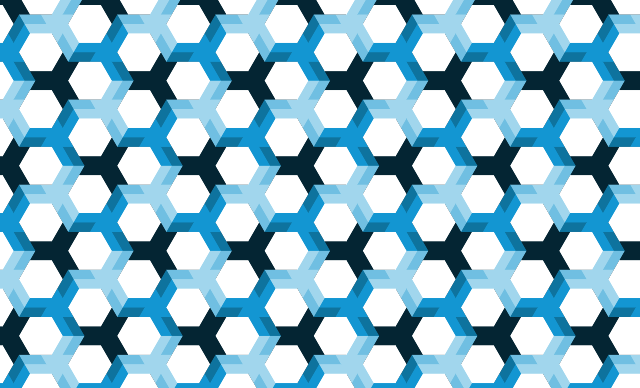
Write a WebGL 1 fragment shader that draws this pattern.

```glsl
precision highp float;
// Interlocking three-armed stars in navy, blue and pale blue around white hexagons.

uniform vec2 u_resolution;

const float SQRT3 = 1.7320508;

// Signed distance to a flat-topped hexagon with apothem 1/3.
float hexagon(vec2 p) {
  p = abs(p);
  return max(p.y, dot(p, vec2(0.5 * SQRT3, 0.5))) - 1.0 / 3.0;
}

// Nearest point of the triangular lattice: xy position, z = 1 on offset columns.
vec3 nearestJoint(vec2 p) {
  vec2 period = vec2(SQRT3, 1.0);
  vec2 even = period * floor(p / period + 0.5);
  vec2 odd = period * (floor(p / period) + 0.5);
  return distance(p, even) < distance(p, odd) ? vec3(even, 0.0) : vec3(odd, 1.0);
}

void main() {
  // One unit is the vertical spacing of the hexagons.
  float scale = 11.285;
  vec2 p = (gl_FragCoord.xy / u_resolution.x - vec2(0.0383, 0.4802)) * scale;
  float halfPixel = 0.5 * scale / u_resolution.x;

  // Turn each joint by a multiple of 120 degrees so its navy arm lies along +x.
  vec3 joint = nearestJoint(p);
  float turn = floor(mod(joint.y + 1.5 * joint.z + 0.5, 3.0));
  float angle = turn * 2.0943951;
  vec2 local = p - joint.xy;
  vec2 axis = vec2(cos(angle), sin(angle));
  vec2 q = vec2(dot(local, axis), dot(local, vec2(-axis.y, axis.x)));

  // Blue and pale arms mirror each other across the navy axis.
  float side = smoothstep(-halfPixel, halfPixel, q.y);
  vec3 face = mix(vec3(0.63, 0.84, 0.93), vec3(0.075, 0.59, 0.825), side);
  vec3 shade = mix(vec3(0.44, 0.75, 0.885), vec3(0.055, 0.45, 0.62), side);
  q.y = abs(q.y);

  // Shaded half of each arm, cut off parallel to the navy axis.
  float across = dot(q, vec2(0.5 * SQRT3, 0.5));
  float shadow = smoothstep(-halfPixel, halfPixel, min(across, 1.0 / 3.0 - q.y));
  vec3 color = mix(face, shade, shadow);

  // Navy arm, notched by the tip of the other two.
  float navy = smoothstep(-halfPixel, halfPixel, across - 1.0 / 6.0);
  color = mix(color, vec3(0.015, 0.145, 0.2), navy);

  // White hexagons between the arms.
  float gap = min(hexagon(q - vec2(0.5 / SQRT3, 0.5)), hexagon(q + vec2(1.0 / SQRT3, 0.0)));
  color = mix(vec3(1.0), color, smoothstep(-halfPixel, halfPixel, gap));

  gl_FragColor = vec4(color, 1.0);
}
```
